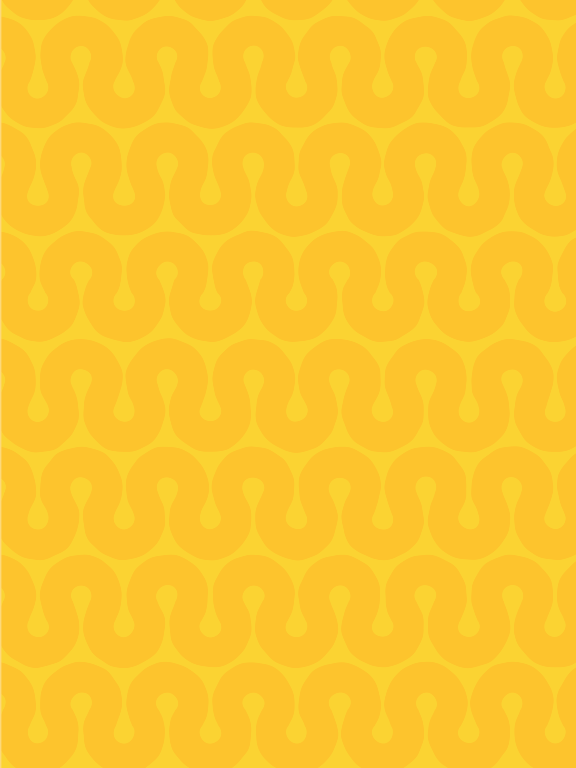
Give the GLSL for this pattern, as a Shadertoy shader.

```glsl
// Stacked rows of a fat serpentine ribbon, tone on tone in golden yellow.
// Each ribbon is a union of round lobes, alternately high and low, with
// keyhole slots cut to the lobe centres. Lengths are in ribbon periods.

const float PERIODS_ACROSS = 6.682;
const float ROW_PITCH = 1.2506;
const vec2 FIRST_CREST = vec2(0.940, 0.828);  // from the top left corner
const float LOBE_RADIUS = 0.477;
const float SLOT_RADIUS = 0.123;
const float SLOT_BLEND = 0.06;                // softness of the keyhole shoulder
const float WOBBLE = 0.018;                   // unevenness of the cut edges
const float WOBBLE_SCALE = 5.0;
const float EDGE_STRIP = 0.0024;              // pale left margin, in canvas widths
const vec3 GROUND_COLOR = vec3(0.984, 0.829, 0.195);
const vec3 RIBBON_COLOR = vec3(0.994, 0.767, 0.176);
const vec3 STRIP_COLOR = vec3(0.992, 0.850, 0.480);

// Hand-set unevenness of the rows, from the top: drop of the row axis, and
// rise of the lobe centres from it
const int ROWS = 8;
const float ROW_DROP[ROWS] = float[ROWS](
    0.007, 0.007, 0.003, -0.007, 0.009, 0.007, 0.008, -0.003);
const float LOBE_RISE[ROWS] = float[ROWS](
    0.176, 0.176, 0.183, 0.165, 0.181, 0.180, 0.176, 0.171);

vec2 gradient(vec2 cell) {
    float angle = 6.2832 * fract(sin(dot(cell, vec2(127.1, 311.7))) * 43758.5);
    return vec2(cos(angle), sin(angle));
}

float gradientNoise(vec2 p) {
    vec2 i = floor(p), f = p - i;
    vec2 u = f * f * f * (f * (f * 6.0 - 15.0) + 10.0);
    vec2 e = vec2(1.0, 0.0);
    float below = mix(dot(gradient(i), f), dot(gradient(i + e), f - e), u.x);
    float above = mix(dot(gradient(i + e.yx), f - e.yx), dot(gradient(i + 1.0), f - 1.0), u.x);
    return mix(below, above, u.y);
}

float smoothMax(float a, float b, float k) {
    float h = max(k - abs(a - b), 0.0) / k;
    return max(a, b) + 0.25 * k * h * h;
}

// Bulb at the lobe centre, tapering down between the two opposite lobes
float keyhole(vec2 q, float oppositeLobe) {
    float bulb = length(q) - SLOT_RADIUS;
    float neck = smoothMax(abs(q.x) - SLOT_RADIUS, -oppositeLobe, SLOT_BLEND);
    return min(bulb, max(neck, q.y));
}

// Signed distance to one ribbon lying along y = 0
float ribbon(vec2 p, float rise) {
    vec2 high = vec2(p.x - floor(p.x + 0.5), p.y - rise);
    vec2 low = vec2(fract(p.x) - 0.5, -p.y - rise);
    float highLobe = length(high) - LOBE_RADIUS;
    float lowLobe = length(low) - LOBE_RADIUS;
    float slots = min(keyhole(high, lowLobe), keyhole(low, highLobe));
    return max(min(highLobe, lowLobe), -slots);
}

void mainImage(out vec4 fragColor, in vec2 fragCoord) {
    float pixel = PERIODS_ACROSS / iResolution.x;
    vec2 p = vec2(fragCoord.x, iResolution.y - fragCoord.y) * pixel - FIRST_CREST;

    // Neighbouring rows interlock, so test the nearest three
    int nearest = int(floor(p.y / ROW_PITCH + 0.5));
    float d = 1e3;
    for (int row = nearest - 1; row <= nearest + 1; row++) {
        int k = clamp(row + 1, 0, ROWS - 1);
        float axis = float(row) * ROW_PITCH + ROW_DROP[k];
        d = min(d, ribbon(vec2(p.x, axis - p.y), LOBE_RISE[k]));
    }
    d += WOBBLE * gradientNoise(p * WOBBLE_SCALE);

    float coverage = smoothstep(0.5 * pixel, -0.5 * pixel, d);
    vec3 color = mix(GROUND_COLOR, RIBBON_COLOR, coverage);

    // Thin pale margin on the left
    float strip = clamp(EDGE_STRIP * iResolution.x - fragCoord.x + 0.5, 0.0, 1.0);
    fragColor = vec4(mix(color, STRIP_COLOR, strip), 1.0);
}
```
